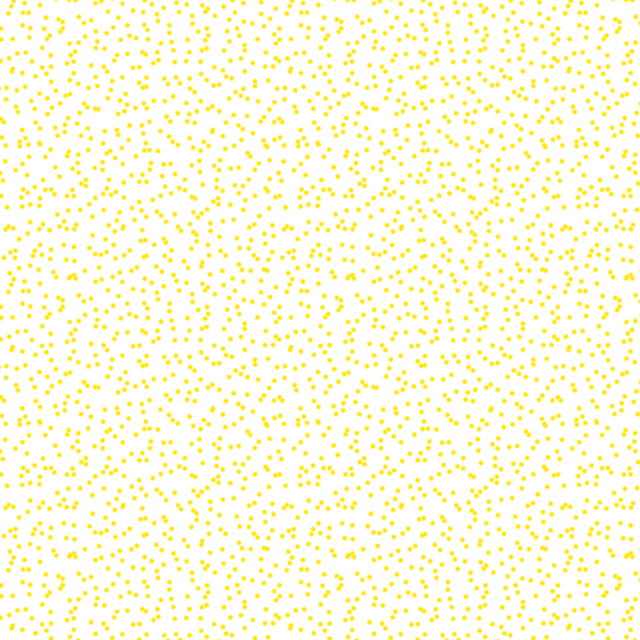
This pattern is drawn by a WebGL 1 fragment shader. Its source:

```glsl
precision highp float;
// Small soft yellow dots scattered at random over white, in a repeating tile.

uniform vec2 u_resolution;

const vec3 PAPER = vec3(1.0, 1.0, 1.0);
const vec3 DOT_COLOUR = vec3(1.0, 0.9, 0.0);
const float TILE_SIZE = 0.435;      // period of the scatter, in canvas units
const float CELLS_PER_TILE = 23.0;  // one dot per cell
const float JITTER = 1.0;           // 0 = regular grid, 1 = anywhere in the cell
const float DOT_RADIUS = 0.0035;
const float EDGE_SOFTNESS = 0.00225; // half width of the dot's edge

// Two independent random values in 0..1 for a cell.
vec2 hash2(vec2 cell) {
  vec3 p = fract(cell.xyx * vec3(0.1031, 0.1030, 0.0973) + 0.137);
  p += dot(p, p.yzx + 33.33);
  return fract((p.xx + p.yz) * p.zy);
}

// Distance to the nearest dot centre, in canvas units.
float nearestDot(vec2 point) {
  float cellSize = TILE_SIZE / CELLS_PER_TILE;
  vec2 grid = point / cellSize;
  vec2 home = floor(grid);
  float nearest = 2.0;
  for (int y = -1; y <= 1; y++) {
    for (int x = -1; x <= 1; x++) {
      vec2 cell = home + vec2(float(x), float(y));
      vec2 offset = hash2(mod(cell, CELLS_PER_TILE)) - 0.5;
      vec2 centre = cell + 0.5 + JITTER * offset;
      nearest = min(nearest, distance(grid, centre));
    }
  }
  return nearest * cellSize;
}

void main() {
  float canvasSize = min(u_resolution.x, u_resolution.y);
  vec2 point = gl_FragCoord.xy / canvasSize;

  // Keep the edge at least about a pixel wide on small canvases.
  float edge = max(EDGE_SOFTNESS, 0.75 / canvasSize);
  float coverage = 1.0 - smoothstep(DOT_RADIUS - edge, DOT_RADIUS + edge, nearestDot(point));

  gl_FragColor = vec4(mix(PAPER, DOT_COLOUR, coverage), 1.0);
}
```
